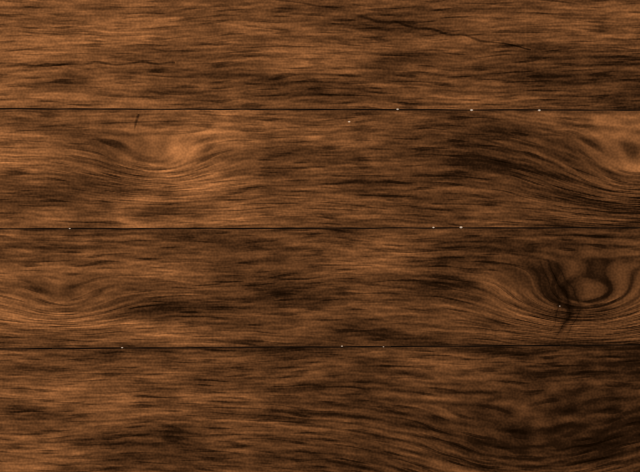
A WebGL 2 fragment shader for this texture:

```glsl
#version 300 es
precision highp float;
// Four wide, dark walnut floorboards with flowing grain, knots, thin seams and pale chips.
uniform vec2 u_resolution;
out vec4 fragColor;

#define BOARD_HEIGHT 0.2515
#define FIRST_OFFSET 0.0135
#define SEAM_WIDTH 0.0008
#define GRAIN_CONTRAST 1.0
#define LINE_DENSITY 390.0
#define BASE_TONE 0.36
#define CHIP_COUNT 11
#define DARK_WOOD vec3(0.155, 0.086, 0.036)
#define LIGHT_WOOD vec3(0.67, 0.425, 0.24)
#define SEAM_COLOR vec3(0.06, 0.035, 0.02)
#define CHIP_COLOR vec3(0.88, 0.80, 0.72)

// Knots that bend the grain: centre, half width, lift
const vec4 KNOTS[5] = vec4[5](
  vec4(0.33, 0.65, 0.13, 0.05), vec4(1.36, 0.62, 0.22, 0.10),
  vec4(1.24, 0.36, 0.17, 0.11), vec4(0.14, 0.35, 0.12, 0.04),
  vec4(1.15, 0.0, 0.34, 0.09));

// Soft stains: centre, radius, change of tone
const vec4 STAINS[9] = vec4[9](
  vec4(0.39, 0.67, 0.10, 0.42), vec4(0.60, 0.65, 0.11, -0.30),
  vec4(0.17, 0.63, 0.12, -0.24), vec4(1.18, 0.38, 0.04, -0.20),
  vec4(1.08, 0.35, 0.08, 0.24), vec4(0.85, 0.87, 0.055, -0.26),
  vec4(0.28, 0.54, 0.05, 0.34), vec4(0.13, 0.35, 0.09, 0.20),
  vec4(1.25, 0.08, 0.18, -0.12));

// Dark checks in the wood: start and end
const vec4 CHECKS[3] = vec4[3](
  vec4(0.70, 0.975, 1.12, 0.897), vec4(0.278, 0.725, 0.292, 0.755),
  vec4(0.0, 0.862, 0.37, 0.867));

float hash(vec2 p) {
  vec3 q = fract(p.xyx * 0.1031);
  q += dot(q, q.yzx + 33.33);
  return fract((q.x + q.y) * q.z);
}

float gradientDot(vec2 cell, vec2 offset) {
  float angle = 6.2832 * hash(cell);
  return dot(vec2(cos(angle), sin(angle)), offset);
}

float noise(vec2 p) {
  vec2 i = floor(p), f = fract(p), e = vec2(0.0, 1.0);
  vec2 u = f * f * f * (f * (f * 6.0 - 15.0) + 10.0);
  return mix(mix(gradientDot(i, f), gradientDot(i + e.yx, f - e.yx), u.x),
             mix(gradientDot(i + e, f - e), gradientDot(i + 1.0, f - 1.0), u.x), u.y);
}

float fbm(vec2 p) {
  return noise(p) + 0.5 * noise(p * 2.03 + 17.1) + 0.25 * noise(p * 4.1 + 41.7);
}

float seamHeight(float k, float x) {
  return FIRST_OFFSET + BOARD_HEIGHT * k + (x / 1.355 - 0.5) * (0.0135 - 0.0055 * k);
}

// x: board number from the bottom, y: signed offset from the nearest seam
vec2 boardAt(vec2 p) {
  vec2 board = vec2(0.0, 1.0);
  for (float k = 1.0; k < 4.0; k++) {
    float offset = p.y - seamHeight(k, p.x);
    board.x += step(0.0, offset);
    if (abs(offset) < abs(board.y)) board.y = offset;
  }
  return board;
}

float checkMark(vec2 p, vec4 s) {
  vec2 a = p - s.xy, b = s.zw - s.xy;
  float h = clamp(dot(a, b) / dot(b, b), 0.0, 1.0);
  float width = 0.008 * h * (1.0 - h);
  return (1.0 - smoothstep(0.0, width + 0.003, length(a - b * h))) * smoothstep(0.0, 0.3, h);
}

float woodTone(vec2 p, float row) {
  // Grain flow, lifted into closed loops around the knots
  vec2 flow = p + vec2(0.0, 0.016 * noise(p * vec2(2.5, 6.0) + row * 9.0));
  flow.y += 0.003 * noise(p * vec2(11.0, 20.0));
  float figure = 0.0;
  for (int i = 0; i < 5; i++) {
    vec4 k = KNOTS[i];
    vec2 d = (p - k.xy) / (k.z * vec2(1.0, 0.4));
    float bump = exp(-dot(d, d)) * step(abs(boardAt(k.xy).x - row), 0.5);
    flow.y += k.w * bump;
    figure += bump;
  }
  vec2 g = flow + row * vec2(7.3, 3.7);

  // Blotches and streaks
  float tone = 0.40 * fbm(g * vec2(2.6, 9.0)) + 0.26 * fbm(g * vec2(4.5, 34.0));
  tone += 0.20 * noise(g * vec2(7.0, 82.0));

  // Crisp fibres, broken pores and fine speckle
  tone += 0.19 * noise(g * vec2(13.0, 135.0)) + 0.22 * noise(g * vec2(32.0, 185.0) + 3.0);
  float pores = smoothstep(0.12, 0.42, noise(g * vec2(15.0, 150.0) + 11.0));
  tone -= 0.20 * pores - 0.03;
  tone += 0.13 * noise(p * 190.0);

  // Growth lines, strongest near knots
  float lines = pow(0.5 + 0.5 * sin(flow.y * LINE_DENSITY + 6.0 * noise(g * vec2(3.0, 14.0))), 3.0);
  float mask = smoothstep(-0.1, 0.4, noise(g * vec2(2.0, 8.0) + 5.0));
  tone -= lines * (0.12 * mask + 0.16 * min(figure, 1.0)) - 0.04;
  tone *= GRAIN_CONTRAST;

  // Stains with ragged edges
  vec2 ragged = p + 0.06 * vec2(fbm(g * vec2(6.0, 16.0)), fbm(g * vec2(6.0, 16.0) + 31.0));
  for (int i = 0; i < 9; i++) {
    vec4 s = STAINS[i];
    vec2 d = (ragged - s.xy) / (s.z * vec2(1.0, 0.6));
    tone += s.w * exp(-dot(d, d)) * step(abs(boardAt(s.xy).x - row), 0.5);
  }

  // Checks and one winding dark vein with fainter echoes
  vec2 wander = p + 0.010 * vec2(noise(p * 30.0), noise(p * 22.0 + 8.0));
  for (int i = 0; i < 3; i++) tone -= 0.30 * checkMark(wander, CHECKS[i]);
  float vein = wander.x - 1.185 - 0.022 * sin((0.40 - p.y) * 30.0);
  float reach = smoothstep(0.275, 0.31, p.y) * (1.0 - smoothstep(0.43, 0.46, p.y));
  float echo = exp(-abs(vein - 0.018) * 320.0) + exp(-abs(vein + 0.022) * 320.0);
  return tone - reach * (0.42 * exp(-abs(vein) * 190.0) + 0.18 * echo);
}

void main() {
  vec2 p = gl_FragCoord.xy / u_resolution.y;
  float pixel = 1.0 / u_resolution.y;
  vec2 board = boardAt(p);

  // Light falls from the upper left; highlights stretch further than shadows
  float tone = woodTone(p, board.x);
  tone += 0.30 * (0.5 - p.x / 1.355) + 0.24 * (p.y - 0.5);
  tone = BASE_TONE + tone + 0.35 * tone * abs(tone) * step(0.0, tone);
  tone = mix(tone, 0.5 * tone, step(tone, 0.0));
  vec3 color = mix(DARK_WOOD, LIGHT_WOOD, clamp(tone, -0.16, 1.2));

  // Thin seams that fade in and out
  float wear = smoothstep(-0.45, 0.25, noise(vec2(p.x * 16.0, board.x * 3.3 + 0.4)));
  float seam = 1.0 - smoothstep(SEAM_WIDTH - 0.5 * pixel, SEAM_WIDTH + pixel, abs(board.y));
  color *= 1.0 - 0.18 * exp(-abs(board.y) * 220.0);
  color = mix(color, SEAM_COLOR, seam * mix(0.45, 0.95, wear));

  // Pale chips, most of them along the seams
  for (int i = 0; i < CHIP_COUNT; i++) {
    float n = float(i), x = 1.355 * hash(vec2(n, 4.0));
    float y = seamHeight(1.0 + mod(n, 3.0), x) + 0.004 * (hash(vec2(n, 9.0)) - 0.3);
    if (i % 4 == 3) y = hash(vec2(n, 13.0));
    float size = mix(0.0004, 0.0019, pow(hash(vec2(n, 21.0)), 2.0));
    float d = length((p - vec2(x, y)) * vec2(0.7, 1.0));
    color = mix(color, CHIP_COLOR, 0.8 * (1.0 - smoothstep(size - 0.5 * pixel, size + pixel, d)));
  }
  fragColor = vec4(color, 1.0);
}
```
